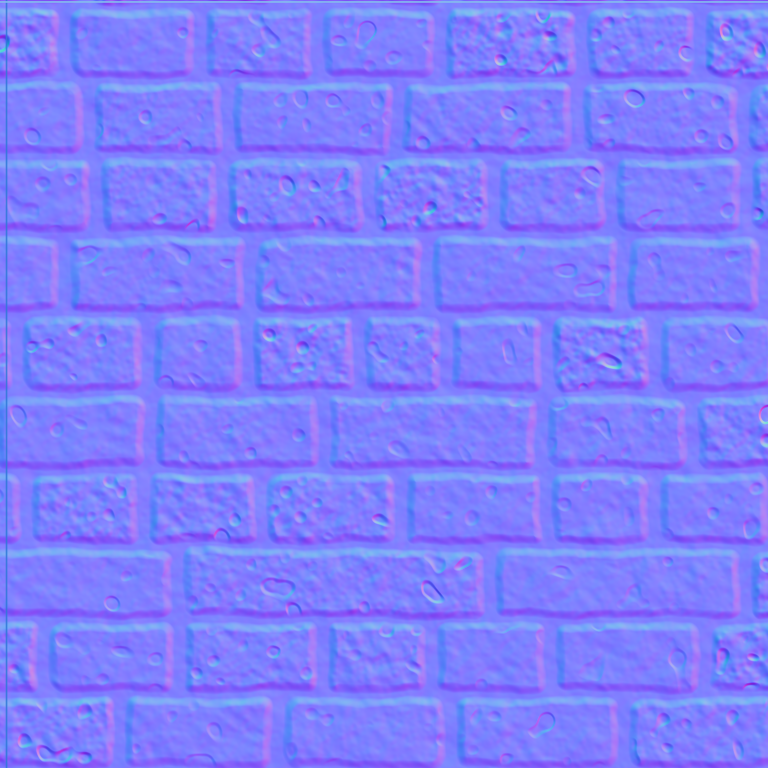
Reproduce this texture map procedurally as a Shadertoy shader.

```glsl
// Tangent-space normal map of a worn brick wall: ten courses of uneven bricks.

// Brick length and first joint of each course, from the top down
const float LENGTH[10] = float[10](.166, .216, .168, .233, .139, .232, .167, .341, .166, .232);
const float START[10] = float[10](.076, .094, .134, .091, .036, .219, .023, .264, .070, .128);

vec3 hash3(vec2 p) {
    vec3 q = fract(p.xyx * vec3(.1031, .1030, .0973));
    q += dot(q, q.yxz + 33.33);
    return fract((q.xxy + q.yzz) * q.zyx);
}

// Cellular noise: one smooth dent or bump for each cell
float cellBumps(vec2 p) {
    vec2 cell = floor(p);
    float sum = 0.;
    for (int j = -1; j <= 1; j++)
    for (int i = -1; i <= 1; i++) {
        vec2 c = cell + vec2(i, j);
        vec3 rnd = hash3(c + 57.);
        vec2 d = p - c - rnd.xy;
        float dome = max(0., 1. - dot(d, d));
        sum += (rnd.z * 2. - 1.) * dome * dome * dome;
    }
    return sum;
}

// Layered sines that make the brick edges wander
vec2 wander(vec2 p) {
    vec2 w = vec2(0.);
    float freq = 31., amp = .0016;
    for (int i = 0; i < 4; i++) {
        w += amp * sin(freq * p.yx + vec2(1.7, 4.1) * float(i + 1) + 2. * sin(freq * .6 * p));
        freq *= 2.1;
        amp *= .55;
    }
    return w;
}

// Joint position in brick lengths
float joint(float k, float course) {
    return k + .26 * (hash3(vec2(k + 11., course * 7. + 3.)).x - .5);
}

float wallHeight(vec2 p) {
    vec2 q = p + wander(p);
    float down = 1. - q.y;
    down += .005 * sin(8. * down) - .0086;
    float course = floor(down * 10.);
    int row = (int(course) + 10) % 10;

    // Find the brick between its two joints
    float u = (q.x - START[row]) / LENGTH[row];
    float k = floor(u);
    if (u < joint(k, course)) k -= 1.;
    else if (u > joint(k + 1., course)) k += 1.;
    float left = joint(k, course), right = joint(k + 1., course);
    vec3 rnd = hash3(vec2(k + 40., course + 20.));

    // Rounded box with a slight tilt
    vec2 local = vec2((u - .5 * (left + right)) * LENGTH[row], down - (course + .5) * .1);
    local.y += (rnd.x - .5) * .03 * local.x;
    vec2 halfSize = vec2(.5 * (right - left) * LENGTH[row] - .0125, .0415);
    float radius = mix(.005, .014, rnd.y);
    vec2 d = abs(local) - halfSize + radius;
    float dist = length(max(d, 0.)) + min(max(d.x, d.y), 0.) - radius;
    float brick = 1. - smoothstep(-.007, .006, dist);

    // Pitted faces, rougher on a few bricks, and smoother mortar
    float wear = mix(.35, mix(.55, 1.7, rnd.z * rnd.z * rnd.z), brick);
    float coarse = .0014 * cellBumps(p * 24.);
    float chips = .0012 * cellBumps(mat2(.8, .6, -.6, .8) * p * vec2(62., 74.));
    float grain = .0004 * cellBumps(p * 140. + 9.);
    float pits = -.0022 * smoothstep(.45, .9, cellBumps(p * 48. + 31.)) * brick;
    return .0031 * brick + coarse * .7 + wear * (chips + grain + pits);
}

void mainImage(out vec4 fragColor, in vec2 fragCoord) {
    vec2 uv = fragCoord / iResolution.xy;

    // Surface normal from central differences
    vec2 e = vec2(.0011, 0.);
    vec2 slope = vec2(wallHeight(uv + e.xy) - wallHeight(uv - e.xy),
                      wallHeight(uv + e.yx) - wallHeight(uv - e.yx)) / (2. * e.x);
    vec3 color = normalize(vec3(-slope, 1.)) * .5 + .5;

    // Thin seams along the left and top borders
    float leftSeam = 1. - smoothstep(.0005, .0018, abs(uv.x - .0085));
    float topSeam = 1. - smoothstep(.0005, .0018, abs(uv.y - .9975));
    color = mix(color, vec3(.18, .47, .85), leftSeam * .85);
    color = mix(color, vec3(.52, .74, .93), topSeam * .85);
    fragColor = vec4(color, 1.);
}
```
